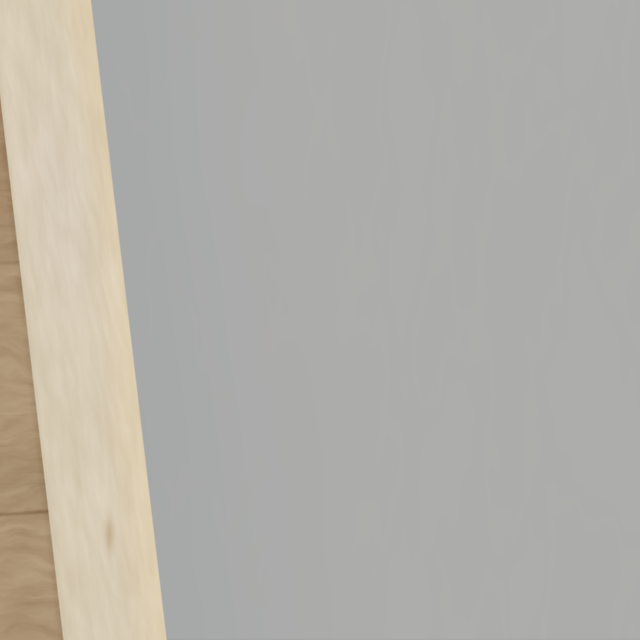
This texture is drawn by a WebGL 2 fragment shader. Its source:

```glsl
#version 300 es
precision highp float;
// A pale wooden batten leans across the left side, between a grey painted
// panel and a sliver of brown planks. Two slanted lines split the canvas;
// stretched gradient noise gives the grain and the faint marks in the paint.
uniform vec2 u_resolution;
out vec4 fragColor;

vec2 hashGradient(vec2 cell) {
    vec2 h = vec2(dot(cell, vec2(127.1, 311.7)), dot(cell, vec2(269.5, 183.3)));
    return fract(sin(h) * 43758.5) * 2.0 - 1.0;
}

float gradientNoise(vec2 p) {
    vec2 i = floor(p), f = fract(p);
    vec2 u = f * f * f * (f * (f * 6.0 - 15.0) + 10.0);
    vec2 e = vec2(0.0, 1.0);
    float low = mix(dot(hashGradient(i), f),
                    dot(hashGradient(i + e.yx), f - e.yx), u.x);
    float high = mix(dot(hashGradient(i + e), f - e),
                     dot(hashGradient(i + 1.0), f - 1.0), u.x);
    return mix(low, high, u.y);
}

float fbm(vec2 p) {
    float sum = 0.0, amp = 0.5;
    for (int i = 0; i < 4; i++) {
        sum += amp * gradientNoise(p);
        p = p * 2.03 + 17.3;
        amp *= 0.5;
    }
    return sum;
}

// Grey paint: slightly cooler beside the batten, with faint vertical drifts
vec3 paintedPanel(vec2 uv, float fromEdge) {
    vec3 grey = mix(vec3(0.652, 0.660, 0.660), vec3(0.676, 0.678, 0.670),
                    smoothstep(-0.05, 0.35, fromEdge));
    float drift = fbm(vec2(uv.x * 7.0, uv.y * 2.0));
    float vein = 1.0 - smoothstep(0.0, 0.03, abs(drift));
    grey += vec3(0.004, -0.001, -0.002) * vein;
    grey += 0.005 * drift;
    return grey - 0.02 * (1.0 - smoothstep(0.0, 0.004, uv.y));
}

// Pale wood: s runs from 0 to 1 across the batten, uv.y along it
vec3 paleBatten(vec2 uv, float s) {
    vec3 wood = mix(vec3(0.845, 0.795, 0.705), vec3(0.868, 0.805, 0.690),
                    smoothstep(0.55, 1.0, s));
    float rosy = exp(-dot(vec2(s - 0.45, uv.y - 0.68) * vec2(2.5, 5.0),
                          vec2(s - 0.45, uv.y - 0.68) * vec2(2.5, 5.0)));
    wood = mix(wood, vec3(0.845, 0.800, 0.740), 0.7 * rosy);
    float broad = fbm(vec2(s * 5.0, uv.y * 7.0));
    float fibre = fbm(vec2(s * 14.0 + broad, uv.y * 16.0 + s * 5.0));
    wood += vec3(0.05, 0.06, 0.08) * broad + vec3(0.045, 0.055, 0.07) * fibre;
    // Small dark knot, drawn out along the grain
    vec2 knot = (uv - vec2(0.171, 0.163)) / vec2(0.006, 0.026);
    wood -= vec3(0.07, 0.10, 0.13) * exp(-dot(knot, knot));
    return wood - 0.025 * (1.0 - smoothstep(0.0, 0.06, s));
}

// Brown planks: grain and seams lie almost level
vec3 brownPlanks(vec2 uv, float fromBatten) {
    float wave = fbm(uv * vec2(8.0, 12.0));
    float grain = fbm(vec2(uv.x * 12.0, uv.y * 55.0 + wave * 4.0));
    vec3 wood = mix(vec3(0.675, 0.580, 0.460), vec3(0.635, 0.530, 0.410),
                    smoothstep(0.45, 0.80, uv.y));
    wood += vec3(0.13, 0.14, 0.14) * grain + 0.06 * wave;
    float level = uv.y - 0.06 * uv.x + 0.004 * wave;
    float seam = exp(-pow((level - 0.196) / 0.003, 2.0))
               + 0.5 * exp(-pow((level - 0.588) / 0.003, 2.0))
               + 0.4 * exp(-pow((level - 0.702) / 0.003, 2.0));
    float shade = exp(-pow((level - 0.25) / 0.045, 2.0));
    wood -= vec3(0.10, 0.11, 0.11) * seam + 0.035 * shade;
    return wood - 0.04 * smoothstep(-0.012, 0.0, fromBatten);
}

void main() {
    vec2 uv = gl_FragCoord.xy / u_resolution;
    float leftEdge = 0.0990 - 0.1164 * uv.y;
    float rightEdge = 0.2605 - 0.1185 * uv.y;
    float s = (uv.x - leftEdge) / (rightEdge - leftEdge);
    float soft = max(0.0016, 0.8 / u_resolution.x);

    vec3 color = brownPlanks(uv, uv.x - leftEdge);
    color = mix(color, paleBatten(uv, s),
                smoothstep(-soft, soft, uv.x - leftEdge));
    color = mix(color, paintedPanel(uv, uv.x - rightEdge),
                smoothstep(-soft, soft, uv.x - rightEdge));
    fragColor = vec4(color, 1.0);
}
```
